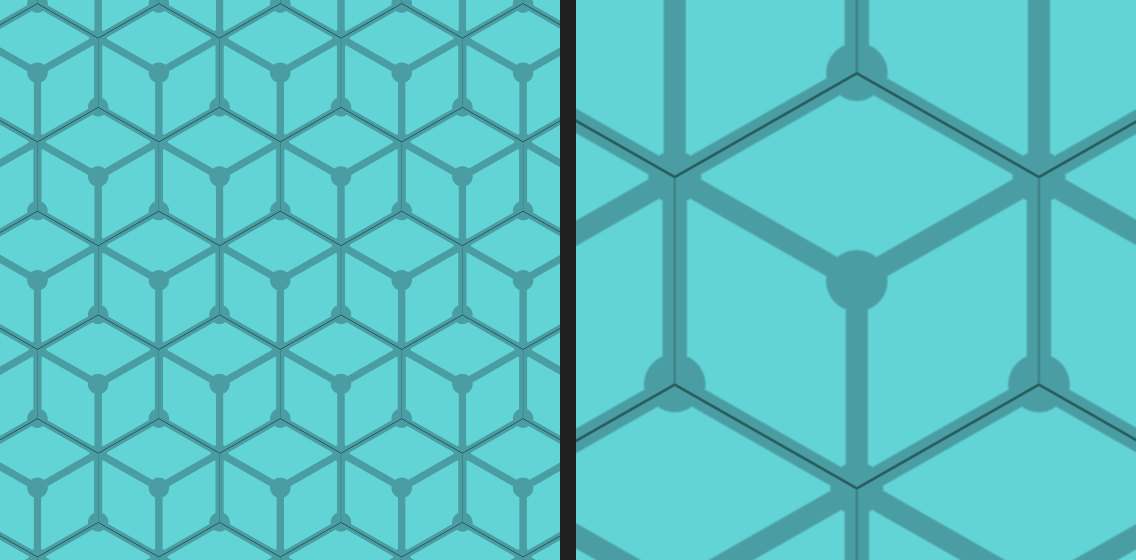
Left: the whole. Right: its middle third, enlarged.
Write a three.js fragment shader that draws this pattern.

```glsl
// Teal tiling of outlined cubes: hexagon cells with a three-armed centre, round joints and fine seams.
varying vec2 vUv;

const vec2 PERIOD = vec2(0.2168, 0.3706);   // two staggered rows per period
const float WIDTH = PERIOD.x;
const float RADIUS = PERIOD.y / 3.0;        // centre to top corner

// Distances inward from the upright (x) and slanted (y) sides of a cell.
vec2 sideDistances(vec2 p) {
  vec2 normal = normalize(vec2(RADIUS, WIDTH));
  return vec2(WIDTH * 0.5 - abs(p.x), RADIUS * normal.y - dot(abs(p), normal));
}

float segmentDistance(vec2 p, vec2 end) {
  return length(p - end * clamp(dot(p, end) / dot(end, end), 0.0, 1.0));
}

vec2 nearestCentre(vec2 p) {
  return p - PERIOD * floor(p / PERIOD + 0.5);
}

// Position within the one hexagon that contains p.
vec2 hexCell(vec2 p) {
  vec2 a = nearestCentre(p);
  vec2 b = nearestCentre(p - PERIOD * 0.5);
  vec2 sideA = sideDistances(a);
  vec2 sideB = sideDistances(b);
  return min(sideA.x, sideA.y) > min(sideB.x, sideB.y) ? a : b;
}

float coverage(float d) {
  return 1.0 - smoothstep(-0.001, 0.001, d);
}

void main() {
  vec2 p = hexCell(vUv - vec2(0.5005, 0.4995));
  vec2 side = sideDistances(p);
  p.x = abs(p.x);

  vec2 top = vec2(0.0, RADIUS);
  vec2 upper = vec2(WIDTH, RADIUS) * 0.5;
  vec2 lower = vec2(WIDTH, -RADIUS) * 0.5;

  // Inner arms and cell outline
  float shape = min(segmentDistance(p, upper), segmentDistance(p, -top)) - 0.0066;
  shape = min(shape, min(side.x - 0.0073, side.y - 0.0064));

  // Round joints, slightly smaller below a seam
  shape = min(shape, min(length(p), length(p - lower)) - 0.0183);
  shape = min(shape, length(p - top) - 0.0165);

  // Filled corners where six bars meet
  shape = min(shape, min(length(p - upper), length(p + top)) - 0.0158);

  vec3 color = mix(vec3(0.39, 0.83, 0.84), vec3(0.29, 0.62, 0.64), coverage(shape));

  // Hairline seams, strong on the slopes and faint on the uprights
  vec2 seam = 1.0 - smoothstep(0.0002, 0.0014, side);
  color = mix(color, vec3(0.12, 0.29, 0.30), max(seam.x * 0.3, seam.y * 0.8));

  gl_FragColor = vec4(color, 1.0);
}
```
